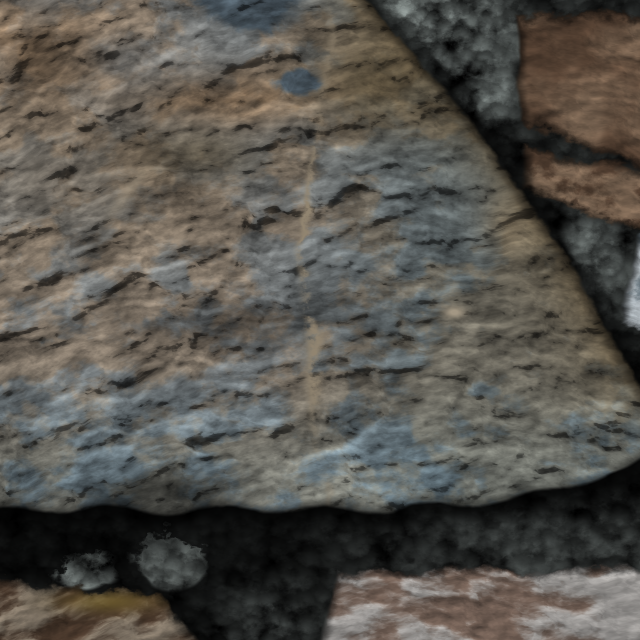
Reproduce this texture procedurally as a three.js fragment shader.

```glsl
varying vec2 vUv;

vec2 hash2(vec2 cell) {
  vec3 h = fract(cell.xyx * vec3(.1031, .103, .0973));
  h += dot(h, h.yzx + 33.33);
  return fract((h.xx + h.yz) * h.zy);
}

// Cellular noise: blended cell value and nearest distance
vec2 cellular(vec2 p) {
  vec2 base = floor(p);
  float total = 0., weight = 0., nearest = 2.;
  for (int k = 0; k < 9; k++) {
    vec2 cell = base + vec2(mod(float(k), 3.), floor(float(k) / 3.)) - 1.;
    vec2 h = hash2(cell), d = cell + h - p;
    float d2 = dot(d, d), w = exp(-6. * d2);
    total += w * fract(h.x * 7.3 + h.y * 3.7);
    weight += w;
    nearest = min(nearest, d2);
  }
  return vec2(total / weight, sqrt(nearest));
}

float layers(vec2 p) {
  float sum = 0., amp = .467;
  for (int i = 0; i < 5; i++) {
    sum += amp * cellular(p).x;
    p = mat2(1.98, .25, -.25, 1.98) * p + 17.3;
    amp *= .56;
  }
  return sum;
}

// Soft ellipse: center in xy, radius in zw
float blob(vec2 p, vec4 e) {
  vec2 q = (p - e.xy) / e.zw;
  return exp(-dot(q, q));
}

// Signed distance to a line, negative on its right
float side(vec2 p, vec2 a, vec2 b) {
  vec2 d = normalize(b - a);
  return dot(p - a, vec2(-d.y, d.x));
}

float quad(vec2 p, vec4 ab, vec4 cd) {
  float ends = max(side(p, ab.xy, ab.zw), side(p, cd.xy, cd.zw));
  return max(ends, max(side(p, ab.zw, cd.xy), side(p, cd.zw, ab.xy)));
}

float cover(float d) {
  return 1. - smoothstep(-.004, .004, d);
}

vec3 lumps(vec2 p, float light, float grain) {
  float pebble = 1. - cellular(p * 38.).y;
  return vec3(.94, 1, .98) * light * (.7 * pebble + 1.8 * grain - .55);
}

vec3 stone(vec3 under, float d, vec3 dark, vec3 pale, float n, float relief) {
  vec3 c = mix(dark, pale, smoothstep(.35, .65, n)) * (1. + 1.2 * relief);
  return mix(under, c * (.5 + .5 * smoothstep(0., .015, -d)), cover(d));
}

vec3 slabColor(vec2 p, float n, float relief, float tone, float grain, float rim) {
  vec3 c = mix(vec3(.44, .425, .405), vec3(.36, .37, .36), smoothstep(.4, .72, p.x));
  c = mix(c, vec3(.4, .44, .45), .75 - .75 * smoothstep(.24, .46, p.y));
  c *= mix(vec3(1.06, 1, .93), vec3(.93, 1, 1.06), smoothstep(.38, .62, tone + .5 * (n - grain)));

  // Rust and ochre stains
  float rust = blob(p, vec4(.38, .84, .17, .045)) + blob(p, vec4(.06, .92, .17, .08));
  c = mix(c, vec3(.46, .37, .28), min(rust * (.25 + tone), .75));
  c = mix(c, vec3(.41, .36, .3), .6 * blob(p, vec4(.12, .72, .28, .12)));
  float umber = blob(p, vec4(.59, .87, .1, .08)) + .7 * blob(p, vec4(.31, .76, .1, .04));
  c = mix(c, vec3(.31, .27, .2), .8 * umber);
  c = mix(c, vec3(.34, .29, .21), .8 * exp(min(rim, 0.) / .055) * smoothstep(.28, .38, p.y));
  c = mix(c, vec3(.46, .41, .33), .7 * blob(p, vec4(.79, .65, .035, .05)));

  // Blue-grey chips
  float chips = blob(p, vec4(.39, .99, .085, .045)) + blob(p, vec4(.47, .87, .035, .022));
  c = mix(c, vec3(.24, .28, .31), smoothstep(.3, .65, chips + .7 * (grain - .5)));
  c = mix(c, vec3(.43, .45, .46), .6 * blob(p, vec4(.2, .91, .06, .035)));

  // Relief, grain, short creases and hollows
  c *= 1. + 1.15 * relief + .6 * (n - .5) + .65 * (grain - .5);
  c *= 1. - .35 * smoothstep(.1, .2, -relief);
  c *= 1. - .3 * blob(p, vec4(.38, .49, .18, .035));
  c *= 1. - .5 * blob(p, vec4(.24, .235, .14, .025));

  // Broken pale vein and quartz flecks
  float veinX = .488 - .02 * blob(p, vec4(.5, .62, 1, .08)) + .03 * smoothstep(.72, 1., p.y);
  veinX += .02 - .02 * smoothstep(.24, .34, p.y) + .03 * (grain - .5);
  float width = .006 + .007 * blob(p, vec4(.5, .44, .2, .09));
  float vein = exp(-pow(abs(p.x - veinX) / width, 2.)) * smoothstep(.25, .6, grain);
  vein *= .35 + .65 * smoothstep(.33, .4, p.y) * (1. - smoothstep(.7, .8, p.y));
  c = mix(c, vec3(.57, .52, .44), vein);
  float fleck = blob(p, vec4(.71, .512, .016, .009));
  fleck += .5 * blob(p, vec4(.7 * p.y - .29, .7, .012, .04));
  return mix(c, vec3(.67, .62, .54), min(fleck, .9));
}

void main() {
  vec2 p = vUv;
  float grain = layers(p * vec2(24, 32)), tone = layers(p * 5. + 9.);
  vec2 q = p + .035 * (vec2(tone, grain) - .5);

  // Streaks tilted along the bedding
  vec2 bed = vec2(p.x, p.y - .28 * p.x + .2 * p.x * p.x) * vec2(13, 27) + tone;
  float n = layers(bed), relief = n - layers(bed + vec2(-.08, .22));

  // Mortar at the right, grit and rubble in the lower gap
  float light = .13 + .32 * blob(p, vec4(.68, .96, .13, .1));
  light += .22 * blob(p, vec4(.76, .84, .045, .04)) + .25 * blob(p, vec4(.92, .59, .06, .07));
  float gap = .06 + .14 * smoothstep(.3, .9, p.x) * (1. - smoothstep(.15, .26, p.y));
  gap += .16 * blob(p, vec4(.42, .02, .08, .06));
  light = mix(gap, light, smoothstep(.26, .36, p.y));
  float rough = .04 * (grain - .5);
  light = mix(light, .27, cover(length((q - vec2(.27, .125)) * vec2(.83, 1)) - .048 + rough));
  light = mix(light, .42, cover(length((q - vec2(.135, .1)) * vec2(.55, 1)) - .022 + rough));
  vec3 c = lumps(q, light, grain);

  // Stones at the right
  vec3 brown = vec3(.3, .23, .18), buff = vec3(.46, .38, .31);
  float upper = quad(q, vec4(.81, .81, .805, .975), vec4(1.1, .985, 1.1, .7));
  float lower = quad(q, vec4(.815, .705, .815, .765), vec4(1.1, .72, 1.1, .6));
  float pale = quad(q, vec4(.965, .5, .995, .63), vec4(1.1, .68, 1.1, .44));
  c = stone(c, upper, brown, buff, tone + .3 * blob(p, vec4(.93, .83, .08, .06)), relief);
  c = stone(c, lower, brown, buff, grain, relief);
  c = stone(c, pale, vec3(.4, .45, .48), vec3(.68, .71, .73), grain, relief);

  // Stones along the bottom
  float left = quad(q, vec4(-.1, -.1, -.1, .1), vec4(.25, .073, .37, -.1));
  left = max(left, side(q, vec2(.24, .075), vec2(.36, .03)));
  c = stone(c, left, brown * .9, vec3(.45, .41, .36), n, relief);
  c = mix(c, vec3(.43, .36, .18), .8 * cover(left) * blob(p, vec4(.17, .06, .075, .017)));
  float right = quad(q, vec4(.495, -.02, .53, .108), vec4(1.1, .112, 1.1, -.02));
  float wash = .2 * blob(p, vec4(.55, .05, .05, .1)) + .2 * smoothstep(.92, .97, p.x);
  c = stone(c, right, vec3(.43, .36, .32), vec3(.56, .55, .54), n + wash, relief);

  // Main slab and its contact shadow
  float t = (1. - p.y) / .61;
  float rim = .8 * (p.x - .583 - .427 * t - .033 * sin(3.14 * t) + .02 * grain);
  float base = .19 + .45 * pow(max(p.x - .6, 0.), 2.) + .006 * sin(p.x * 38. + 1.2);
  float slab = max(rim, base - p.y + .02 * tone + .01 * n);
  c *= .35 + .65 * smoothstep(0., .04, slab);
  vec3 face = slabColor(p, n, relief, tone, grain, rim) * (.55 + .45 * smoothstep(0., .018, -slab));
  gl_FragColor = vec4(clamp(mix(c, face, cover(slab)), 0., 1.), 1);
}
```
